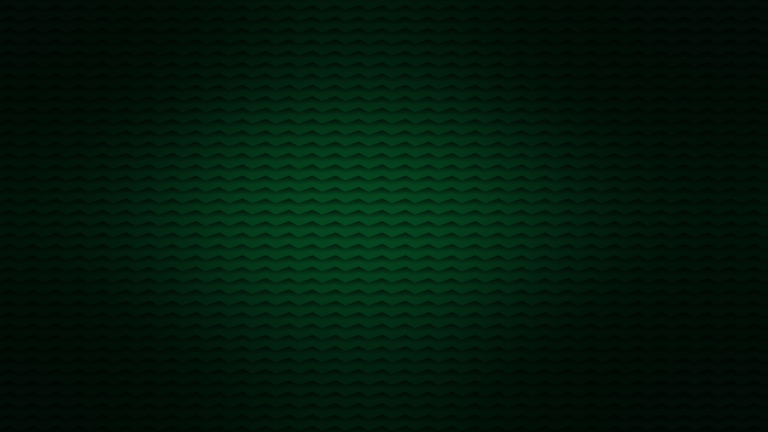
Reproduce this pattern procedurally as a Shadertoy shader.

```glsl
const float PI = 3.14159265;
const vec2 REPEATS = vec2(33.0, 38.0);        // teeth across, rows down
const vec2 GLOW_CENTER = vec2(0.465, 0.505);
const vec2 GLOW_FALLOFF = vec2(1.45, 1.15);
const vec3 TINT = vec3(0.07, 1.0, 0.45);

// Tooth profile from 0 to 1 with period 1; its apex sits at the given position
float tooth(float x, float apex) {
    float t = fract(x);
    return min(t / apex, (1.0 - t) / (1.0 - apex));
}

// Flat-topped spot of light that wraps around the canvas edges
float wrappedGlow(vec2 uv, vec2 center, vec2 falloff) {
    vec2 s = sin(PI * (uv - center));
    float q = dot(falloff, s * s);
    return exp(-q * (0.6 + 0.6 * q));
}

// Strip body: dark in the notches, brighter toward the lip
float stripShade(float depth) {
    return mix(0.52, 1.2, smoothstep(-0.1, 0.75, depth));
}

// Brightness of overlapping strips with toothed lips
float stripRelief(vec2 cell, float height, float edge) {
    float profile = tooth(cell.x, 0.6) - 0.5;
    float y = cell.y + height * profile;
    float row = floor(y + 0.5);
    float below = y - row;

    // The shading follows the teeth only partly, so notches fill with shadow
    float depth = cell.y - row + 0.5 * height + 0.25 * height * profile;
    float upper = stripShade(depth + 1.0);
    float lower = stripShade(depth - 0.1);
    return mix(upper, lower, smoothstep(-0.5 * edge, 0.5 * edge, below));
}

void mainImage(out vec4 fragColor, in vec2 fragCoord) {
    vec2 uv = fragCoord / iResolution.xy;

    // Rows are counted downward from the top
    vec2 cell = vec2(uv.x, 1.0 - uv.y) * REPEATS + vec2(0.17, 0.34);
    float edge = max(0.15, 1.4 * REPEATS.y / iResolution.y);
    float relief = stripRelief(cell, 0.42, edge);

    // Light pooled in the middle, fading to a dark border
    float light = 0.042 + 0.19 * wrappedGlow(uv, GLOW_CENTER, GLOW_FALLOFF);

    fragColor = vec4(TINT * light * relief, 1.0);
}
```
